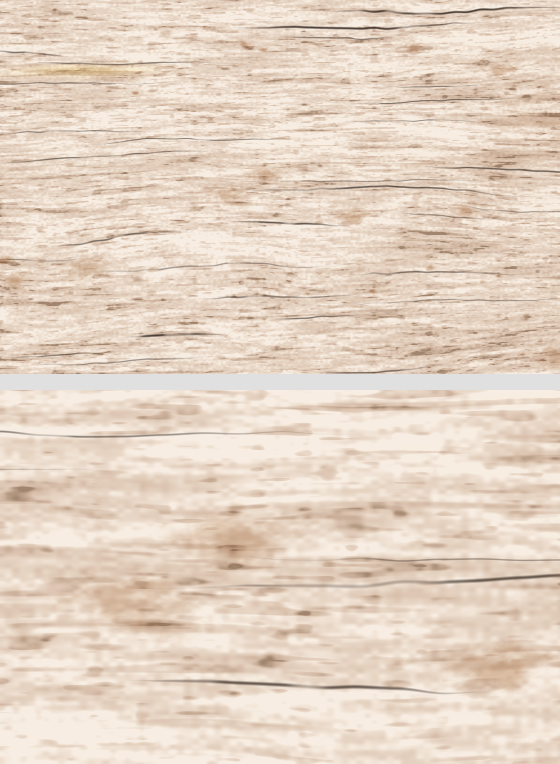
Top, the full canvas; bottom, a detail of the centre.
This texture is drawn by a Shadertoy shader. Its source:

```glsl
// Pale weathered wood with a horizontal grain: stretched noise gives the fibres
// and pores, one loop draws the long tapered cracks, another the brown stains.
// All lengths are in canvas heights, and everything follows one bent grain.

const vec3 CREAM = vec3(0.970, 0.930, 0.885);
const vec3 SAND  = vec3(0.910, 0.840, 0.775);
const vec3 TAN   = vec3(0.865, 0.775, 0.700);
const vec3 OAK   = vec3(0.790, 0.685, 0.600);
const vec3 UMBER = vec3(0.630, 0.520, 0.430);
const vec3 CRACK = vec3(0.230, 0.180, 0.150);
const vec3 STAIN = vec3(0.800, 0.660, 0.530);
const vec3 YELLOW = vec3(1.000, 0.970, 0.820);

const int CRACK_COUNT = 30;
const int STAIN_COUNT = 18;

float hash(vec2 p) {
    vec3 q = fract(vec3(p.xyx) * 0.1031);
    q += dot(q, q.yzx + 33.33);
    return fract((q.x + q.y) * q.z);
}

float noise(vec2 p) {
    vec2 cell = floor(p), f = fract(p);
    f = f * f * (3.0 - 2.0 * f);
    float low  = mix(hash(cell), hash(cell + vec2(1, 0)), f.x);
    float high = mix(hash(cell + vec2(0, 1)), hash(cell + vec2(1, 1)), f.x);
    return mix(low, high, f.y);
}

float fbm(vec2 p) {
    float sum = 0.0, weight = 0.533;
    for (int i = 0; i < 4; i++) {
        sum += weight * noise(p);
        p = p * 2.03 + 17.7;
        weight *= 0.5;
    }
    return sum;
}

// Bends the straight grain into slow waves.
vec2 bendGrain(vec2 p) {
    float wave = noise(vec2(p.x * 1.9, p.y * 2.2) + 40.0) - 0.5;
    float ripple = noise(vec2(p.x * 6.0, p.y * 9.0) + 70.0) - 0.5;
    return vec2(p.x, p.y + 0.075 * wave + 0.012 * ripple);
}

// Short dark dashes, cut from the peaks of stretched noise.
float pores(vec2 g, vec2 freq, float level) {
    float patchy = noise(g * vec2(4.0, 13.0) + freq) - 0.5;
    return smoothstep(level, level + 0.2, noise(g * freq + 9.0) + 0.22 * patchy);
}

// One wandering line that thins towards both ends.
float crack(vec2 g, float id, float px) {
    float start = mix(-0.35, 1.25, hash(vec2(id, 3.0)));
    float span = mix(0.25, 0.85, hash(vec2(id, 5.0)));
    float along = (g.x - start) / span;
    float taper = smoothstep(0.0, 0.25, along) * (1.0 - smoothstep(0.6, 1.0, along));
    float level = (id + hash(vec2(id, 7.0))) / float(CRACK_COUNT);
    level += 0.016 * (noise(vec2(g.x * 5.0, id * 11.0)) - 0.5);
    level += 0.004 * (noise(vec2(g.x * 28.0, id * 13.0)) - 0.5);
    float bold = pow(hash(vec2(id, 9.0)), 2.0);
    float width = (0.0004 + 0.0019 * bold) * taper;
    float broken = smoothstep(0.1, 0.5, noise(vec2(g.x * 22.0, id * 17.0)));
    float line = 1.0 - smoothstep(0.0, width + px, abs(g.y - level));
    return line * taper * mix(0.45, 1.0, bold) * mix(0.4, 1.0, broken);
}

// One ragged blot; small ones are darker.
float stain(vec2 g, float id) {
    vec2 centre = vec2(1.5 * hash(vec2(id, 21.0)), hash(vec2(id, 23.0)));
    float size = mix(0.007, 0.042, pow(hash(vec2(id, 25.0)), 2.0));
    vec2 d = (g - centre) / (size * vec2(1.5, 0.8));
    float ragged = length(d) + 1.5 * (fbm(g * vec2(45.0, 80.0) + id) - 0.5);
    return (1.0 - smoothstep(0.1, 1.2, ragged)) * mix(0.9, 0.45, size / 0.042);
}

float glow(vec2 p, vec2 centre, vec2 radius) {
    vec2 d = (p - centre) / radius;
    return exp(-dot(d, d));
}

vec3 woodRamp(float dark) {
    float t = clamp(dark, 0.0, 1.0) * 4.0;
    vec3 c = mix(CREAM, SAND, clamp(t, 0.0, 1.0));
    c = mix(c, TAN, clamp(t - 1.0, 0.0, 1.0));
    c = mix(c, OAK, clamp(t - 2.0, 0.0, 1.0));
    return mix(c, UMBER, clamp(t - 3.0, 0.0, 1.0));
}

void mainImage(out vec4 fragColor, in vec2 fragCoord) {
    float px = 1.0 / iResolution.y;
    vec2 p = fragCoord * px;
    vec2 g = bendGrain(p);

    // Broad tone, fibres and fine specks
    float dark = 0.20;
    dark += 0.55 * (fbm(g * vec2(2.5, 9.0) + 5.0) - 0.5);
    dark += 0.38 * (noise(g * vec2(7.0, 75.0)) - 0.5);
    dark += 0.42 * (noise(g * vec2(22.0, 170.0) + 31.0) - 0.5);
    dark += 0.30 * (noise(g * vec2(150.0, 230.0)) - 0.5);

    // Pores and thin grain lines
    dark += 0.42 * pores(g, vec2(27.0, 150.0), 0.71);
    dark += 0.38 * pores(g, vec2(48.0, 190.0), 0.75);
    dark += 0.32 * pores(g, vec2(6.0, 105.0), 0.73);

    // Weathered brown area by the right edge
    float aged = glow(p, vec2(1.45, 0.66), vec2(0.27, 0.14));
    aged *= smoothstep(0.25, 0.75, fbm(g * vec2(5.0, 28.0) + 60.0));
    vec3 color = woodRamp(dark + 0.45 * aged);

    // Stains, a faint yellow streak, then cracks on top
    float blot = 0.3 * aged;
    for (int i = 0; i < STAIN_COUNT; i++) blot = max(blot, stain(g, float(i)));
    color *= mix(vec3(1.0), STAIN, blot);
    color *= mix(vec3(1.0), YELLOW, glow(g, vec2(0.22, 0.84), vec2(0.16, 0.015)));

    float split = 0.0;
    for (int i = 0; i < CRACK_COUNT; i++) split = max(split, crack(g, float(i), px));
    color = mix(color, CRACK, 0.9 * split);

    fragColor = vec4(color, 1.0);
}
```
